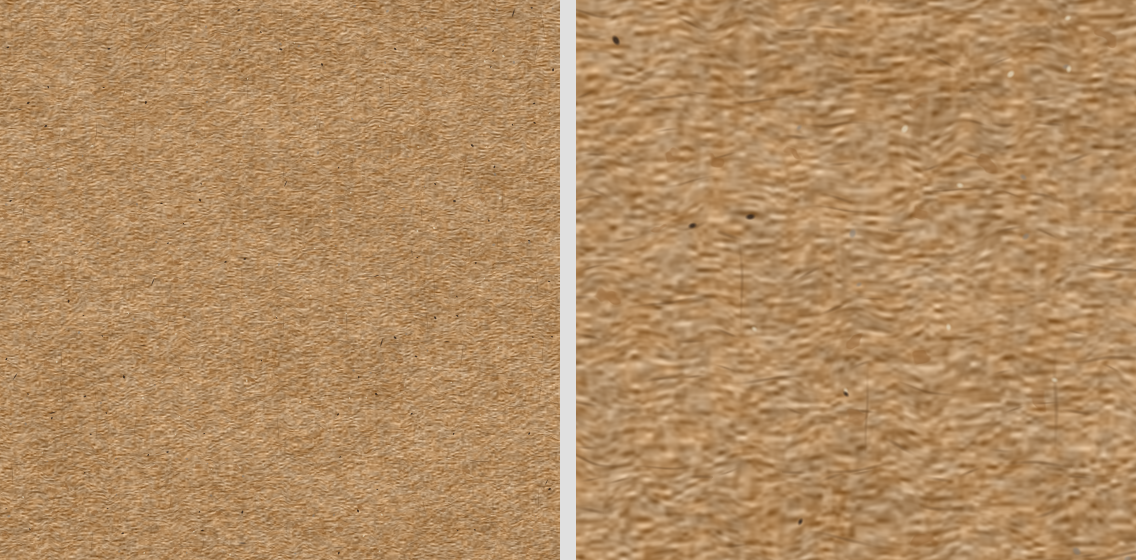
Left: the whole. Right: its middle third, enlarged.
Reproduce this texture procedurally as a WebGL 2 fragment shader.

```glsl
#version 300 es
precision highp float;

uniform vec2 u_resolution;
out vec4 fragColor;

// Paper tone: average colour and its spread from crease to highlight
const vec3 PAPER = vec3(0.699, 0.548, 0.382);
const vec3 SPREAD = vec3(0.055, 0.060, 0.064);
const vec3 RUST = vec3(0.56, 0.36, 0.17);
const vec3 CREASE = vec3(0.40, 0.27, 0.14);
const vec3 INK = vec3(0.16, 0.11, 0.08);
const vec3 CHALK = vec3(0.90, 0.85, 0.74);
const vec3 SLATE = vec3(0.52, 0.49, 0.46);
const vec3 BLUE = vec3(0.10, 0.12, 0.50);

// Grain frequencies in cells per canvas height
const vec2 FIBRE_FREQ = vec2(150.0, 310.0);
const vec2 FINE_FREQ = vec2(290.0, 430.0);
const vec2 CLUMP_FREQ = vec2(62.0, 105.0);
const vec2 CLOUD_FREQ = vec2(9.0, 16.0);
const vec2 RELIEF_STEP = vec2(0.25, -0.75);
const float WARP = 0.006;
const float NOISE_DEVIATION = 0.214;
const float EDGE = 0.0009;

float hash(vec2 p) {
    return fract(sin(dot(p, vec2(127.1, 311.7))) * 43758.5453);
}

float valueNoise(vec2 p) {
    vec2 cell = floor(p);
    vec2 f = fract(p);
    f = f * f * (3.0 - 2.0 * f);
    float low = mix(hash(cell), hash(cell + vec2(1.0, 0.0)), f.x);
    float high = mix(hash(cell + vec2(0.0, 1.0)), hash(cell + 1.0), f.x);
    return mix(low, high, f.y);
}

// Noise with zero mean and unit deviation
float grain(vec2 p) {
    return (valueNoise(p) - 0.5) / NOISE_DEVIATION;
}

// Side-lit fibres: height difference along the light direction
float relief(vec2 p) {
    return (valueNoise(p) - valueNoise(p + RELIEF_STEP)) / NOISE_DEVIATION;
}

// One soft ellipse in some of the cells, turned by up to +-turn radians
float scatter(vec2 p, float cells, float density, vec2 radius, float turn, float seed) {
    vec2 cell = floor(p * cells);
    vec2 key = cell + seed * 17.3;
    vec2 jitter = vec2(hash(key + 1.7), hash(key + 5.1));
    vec2 q = p - (cell + mix(vec2(0.3), vec2(0.7), jitter)) / cells;
    float angle = (hash(key + 9.4) * 2.0 - 1.0) * turn;
    float c = cos(angle);
    float s = sin(angle);
    q = vec2(c * q.x + s * q.y, c * q.y - s * q.x);
    vec2 size = radius * mix(0.55, 1.2, hash(key + 13.9));
    float dist = (length(q / size) - 1.0) * min(size.x, size.y);
    return step(hash(key), density) * (1.0 - smoothstep(-EDGE, EDGE, dist));
}

void main() {
    vec2 p = gl_FragCoord.xy / u_resolution.y;

    // Bend the fibre rows so that they tilt and waver
    vec2 bent = p + WARP * vec2(valueNoise(p * 38.0 + 7.0), valueNoise(p * 46.0 + 31.0));

    // Layered grain
    float clump = grain(bent * CLUMP_FREQ + 11.0);
    float tone = 0.72 * relief(bent * FIBRE_FREQ)
               + 0.56 * grain(bent * FINE_FREQ + 53.0)
               + 0.34 * clump
               + 0.15 * grain(p * CLOUD_FREQ + 3.0);
    vec3 colour = PAPER + SPREAD * tone;

    // Warm and cool tint drift
    float tint = grain(bent * vec2(95.0, 120.0) + 71.0);
    colour += vec3(0.008, -0.002, -0.012) * tint;

    // Rusty stains with ragged edges
    vec2 ragged = p + 0.006 * vec2(valueNoise(p * 210.0), valueNoise(p * 230.0 + 19.0));
    float stain = scatter(ragged, 27.0, 0.22, vec2(0.0060, 0.0035), 0.8, 1.0);
    colour = mix(colour, RUST, 0.42 * stain);

    // Creases along the rows and a few loose upright fibres
    float crease = scatter(bent, 19.0, 0.40, vec2(0.0130, 0.0008), 0.2, 2.0);
    float shortCrease = scatter(bent, 48.0, 0.25, vec2(0.0048, 0.0008), 0.4, 3.0);
    float upright = scatter(bent, 15.0, 0.25, vec2(0.0007, 0.0150), 0.15, 4.0);
    colour = mix(colour, CREASE, 0.45 * max(crease, shortCrease));
    colour = mix(colour, CREASE, 0.32 * upright);

    // Flecks of recycled pulp
    colour = mix(colour, SLATE, 0.55 * scatter(p, 31.0, 0.09, vec2(0.0024, 0.0017), 1.5, 5.0));
    colour = mix(colour, CHALK, 0.75 * scatter(p, 33.0, 0.07, vec2(0.0019, 0.0014), 1.5, 6.0));
    colour = mix(colour, INK, 0.80 * scatter(p, 29.0, 0.10, vec2(0.0024, 0.0015), 1.5, 7.0));
    colour = mix(colour, INK, 0.65 * scatter(p, 17.0, 0.08, vec2(0.0052, 0.0010), 1.5, 8.0));
    colour = mix(colour, BLUE, 0.85 * scatter(p, 13.0, 0.015, vec2(0.0032, 0.0022), 0.5, 9.0));

    fragColor = vec4(clamp(colour, 0.0, 1.0), 1.0);
}
```
